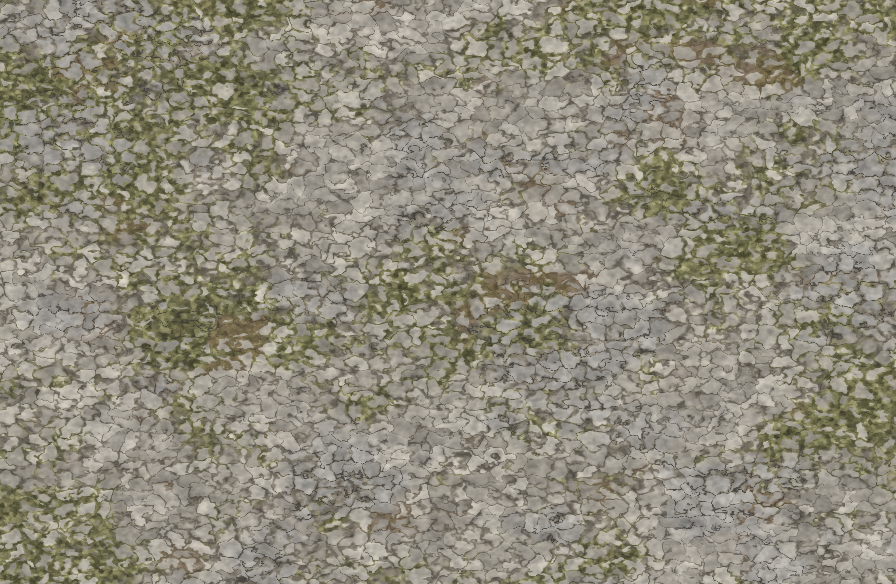
Write a WebGL 2 fragment shader that draws this texture.

```glsl
#version 300 es
precision highp float;
// Dry cracked earth: pale flattened stones with moss and thin grass between them.
uniform vec2 u_resolution;
out vec4 fragColor;

vec2 hash2(vec2 c) {
  vec3 q = fract(c.xyx * vec3(0.1031, 0.1030, 0.0973));
  q += dot(q, q.yzx + 33.33);
  return fract((q.xx + q.yz) * q.zy);
}

// Smooth cellular noise: random cell values blended by distance to their seeds.
float cellNoise(vec2 p) {
  vec2 base = floor(p);
  float total = 0.0, weights = 0.0;
  for (int y = -1; y <= 1; y++)
    for (int x = -1; x <= 1; x++) {
      vec2 cell = base + vec2(x, y);
      vec2 seed = hash2(cell + 71.0);
      vec2 d = cell + seed - p;
      float w = exp(-7.0 * dot(d, d));
      total += w * hash2(cell + 213.0).x;
      weights += w;
    }
  return total / weights;
}

// Three octaves, centred on zero.
float layeredNoise(vec2 p) {
  float sum = 0.0, amplitude = 0.57;
  for (int i = 0; i < 3; i++) {
    sum += amplitude * (cellNoise(p) - 0.5);
    p = mat2(1.6, 1.2, -1.2, 1.6) * p + 17.3;
    amplitude *= 0.5;
  }
  return sum;
}

// x: gap to the neighbouring stone, y: height within the stone, zw: random identity.
vec4 stoneCell(vec2 p) {
  vec2 base = floor(p), offset = vec2(0.0), id = vec2(0.0);
  float nearest = 9.0, second = 9.0;
  for (int y = -1; y <= 1; y++)
    for (int x = -1; x <= 1; x++) {
      vec2 cell = base + vec2(x, y);
      vec2 d = p - cell - 0.1 - 0.8 * hash2(cell);
      float dist = length(d);
      if (dist < nearest) {
        second = nearest;
        nearest = dist;
        offset = d;
        id = hash2(cell + 137.0);
      } else {
        second = min(second, dist);
      }
    }
  return vec4(second - nearest, offset.y, id);
}

void main() {
  vec2 p = gl_FragCoord.xy / u_resolution.y;

  // Broad patches and small irregularities
  float meadow = layeredNoise(p * vec2(5.0, 8.0)) * 2.6;
  float rough = smoothstep(0.06, 0.22, layeredNoise(p * vec2(6.0, 10.0) + 40.0));
  float mottle = layeredNoise(p * vec2(38.0, 54.0) + 9.0);
  float ragged = layeredNoise(p * vec2(42.0, 60.0) + 63.0);
  float grain = cellNoise(p * vec2(135.0, 165.0)) - 0.5;
  float speck = cellNoise(p * vec2(80.0, 105.0) + 31.0) - 0.5;

  // Stones are wider than tall, with ragged outlines
  vec4 stone = stoneCell(p * vec2(30.0, 43.0) + vec2(mottle, ragged) * 1.3);
  float cover = stone.x - 0.07 - meadow * 0.3 - 0.22 * stone.z * stone.z
              + speck * 0.22 + mottle * 0.25;
  float stoneMask = smoothstep(0.0, 0.2, cover);

  // Ground: grey soil overgrown with olive grass
  float turf = smoothstep(-0.38, 0.3, meadow + mottle * 1.2 + speck * 0.4 - rough * 0.3);
  vec3 soil = mix(vec3(0.48, 0.455, 0.41), vec3(0.58, 0.55, 0.50), 0.5 + ragged * 2.0);
  vec3 grass = mix(vec3(0.37, 0.37, 0.25), vec3(0.53, 0.52, 0.37), 0.5 + mottle + grain);
  vec3 color = mix(soil, grass, turf);
  color *= 1.0 + grain * 0.3 + speck * 0.28;

  // Rare rusty stains
  float rust = smoothstep(0.2, 0.32, layeredNoise(p * vec2(9.0, 15.0) + 88.0));
  color = mix(color, vec3(0.50, 0.41, 0.31), rust * 0.5);

  // Stone tops, greyer where the ground is broken
  vec3 top = mix(vec3(0.58, 0.56, 0.525), vec3(0.74, 0.72, 0.68), stone.w);
  top = mix(top, vec3(0.60, 0.60, 0.60), rough * 0.55);
  top *= 1.0 + grain * 0.1 + speck * 0.14 + ragged * 0.25 + stone.y * 0.07;
  color = mix(color, top, stoneMask * 0.92);

  // Thin shaded cracks, deepest below stones on broken ground
  float crack = 1.0 - smoothstep(0.02, 0.17, stone.x);
  float underside = smoothstep(0.0, 0.35, -stone.y);
  color *= 1.0 - crack * (0.1 + 0.12 * underside);
  color = mix(color, vec3(0.25, 0.24, 0.23), crack * underside * rough * 0.75);

  fragColor = vec4(clamp(color, 0.0, 1.0), 1.0);
}
```
